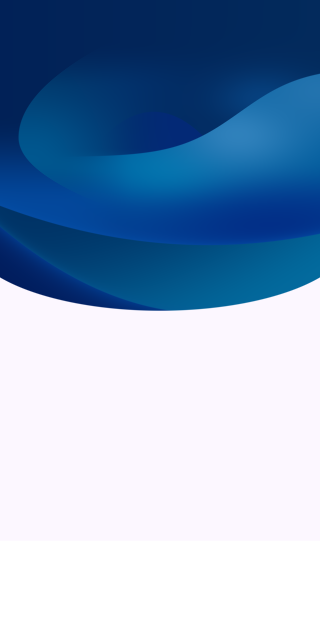
This background is drawn by a Shadertoy shader. Its source:

```glsl
// A page backdrop: a curved blue header with a looping silk ribbon above pale lavender and white.
// Each fold is bounded by a simple curve (parabola, tanh wave, ellipse arc) and shaded by
// gradients and soft gaussian glows. Coordinates run from the top left, 1 wide and 2 tall.

// Antialiased coverage: 1 where d is positive
float cover(float d) {
    float aa = 0.8 / iResolution.x;
    return smoothstep(-aa, aa, d);
}

// Soft elliptical light, 1 at its centre
float glow(vec2 p, vec2 centre, vec2 radius) {
    vec2 d = (p - centre) / radius;
    return exp(-dot(d, d));
}

// Dark sky of the header, turning to bright blue toward the lower left
vec3 backdrop(vec2 p) {
    vec3 col = mix(vec3(0.005, 0.13, 0.34), vec3(0.01, 0.165, 0.36), p.x);
    col = mix(col, vec3(0.01, 0.28, 0.61), smoothstep(0.36, 0.65, p.y));
    return mix(col, vec3(0.03, 0.29, 0.55), 0.7 * glow(p, vec2(0.82, 0.31), vec2(0.17, 0.09)));
}

// Rounded left turn of the ribbon with its shaded hollow
vec3 addLoop(vec3 col, vec2 p) {
    float dy = p.y - 0.43;
    float outline = 0.058 + (dy < 0.0 ? 3.2 : 6.0) * dy * dy;
    vec3 inner = mix(vec3(0.005, 0.21, 0.41), vec3(0.0, 0.34, 0.56), smoothstep(0.18, 0.5, p.y));
    inner = mix(inner, vec3(0.01, 0.19, 0.42), smoothstep(0.1, 0.5, p.x) * (1.0 - smoothstep(0.46, 0.54, p.y)));
    float fade = smoothstep(0.13, 0.28, p.y) * (1.0 - smoothstep(0.5, 0.67, p.y));
    fade *= 1.0 - smoothstep(0.35, 0.8, p.x);
    col = mix(col, inner, cover(p.x - outline) * fade);

    float t = p.x - 0.51;
    float hollow = cover(p.y - (0.352 + 0.19 * t + 3.2 * t * t));
    return mix(col, vec3(0.01, 0.16, 0.47), 0.9 * hollow * smoothstep(0.3, 0.56, p.x));
}

// Broad sweep running from the loop up to the right edge
vec3 addRibbon(vec3 col, vec2 p) {
    float edge = 0.35 - 0.141 * tanh((p.x - 0.75) * 5.0);
    vec3 silk = mix(vec3(0.0, 0.36, 0.61), vec3(0.01, 0.26, 0.58), smoothstep(0.5, 0.66, p.y));
    silk = mix(silk, vec3(0.0, 0.47, 0.69), 0.9 * glow(p, vec2(0.53, 0.54), vec2(0.22, 0.1)));
    silk = mix(silk, vec3(0.19, 0.51, 0.74), glow(p, vec2(0.75, 0.42), vec2(0.2, 0.12)));
    silk = mix(silk, vec3(0.15, 0.46, 0.69), 0.9 * glow(p, vec2(1.0, 0.28), vec2(0.22, 0.14)));
    silk = mix(silk, vec3(0.005, 0.17, 0.52), 0.9 * glow(p, vec2(0.86, 0.72), vec2(0.36, 0.12)));
    return mix(col, silk, cover(p.y - edge) * smoothstep(0.17, 0.42, p.x));
}

// Two folds tucked under the ribbon
vec3 addLowerFolds(vec3 col, vec2 p) {
    float ribbonBase = 0.766 - 0.291 * (p.x - 0.65) * (p.x - 0.65);
    float below = p.y - ribbonBase;
    col = mix(col, vec3(0.02, 0.31, 0.66), 0.6 * exp(-55.0 * abs(below)));

    float light = smoothstep(0.05, 1.0, p.x * 0.75 + below * 1.6);
    vec3 teal = mix(vec3(0.0, 0.2, 0.4), vec3(0.01, 0.42, 0.62), light);
    float crease = 0.708 + 0.84 * p.x - 0.65 * p.x * p.x;
    float under = p.y - crease;
    vec3 navy = mix(vec3(0.005, 0.11, 0.36), vec3(0.01, 0.22, 0.53), exp(-22.0 * max(under, 0.0)));
    teal = mix(teal, vec3(0.02, 0.34, 0.59), 0.5 * exp(-60.0 * abs(under)));
    return mix(col, mix(teal, navy, cover(under)), cover(below));
}

void mainImage(out vec4 fragColor, in vec2 fragCoord) {
    vec2 p = fragCoord / iResolution.xy;
    p = vec2(p.x, 2.0 - 2.0 * p.y);

    vec3 header = backdrop(p);
    header = addLoop(header, p);
    header = addRibbon(header, p);
    header = addLowerFolds(header, p);

    // Page below the elliptical rim of the header
    vec3 page = mix(vec3(0.988, 0.969, 1.0), vec3(1.0), cover(p.y - 1.69));
    float across = (p.x - 0.5) / 0.6;
    float rim = 0.738 + 0.233 * sqrt(1.0 - across * across);
    fragColor = vec4(mix(header, page, cover(p.y - rim)), 1.0);
}
```
